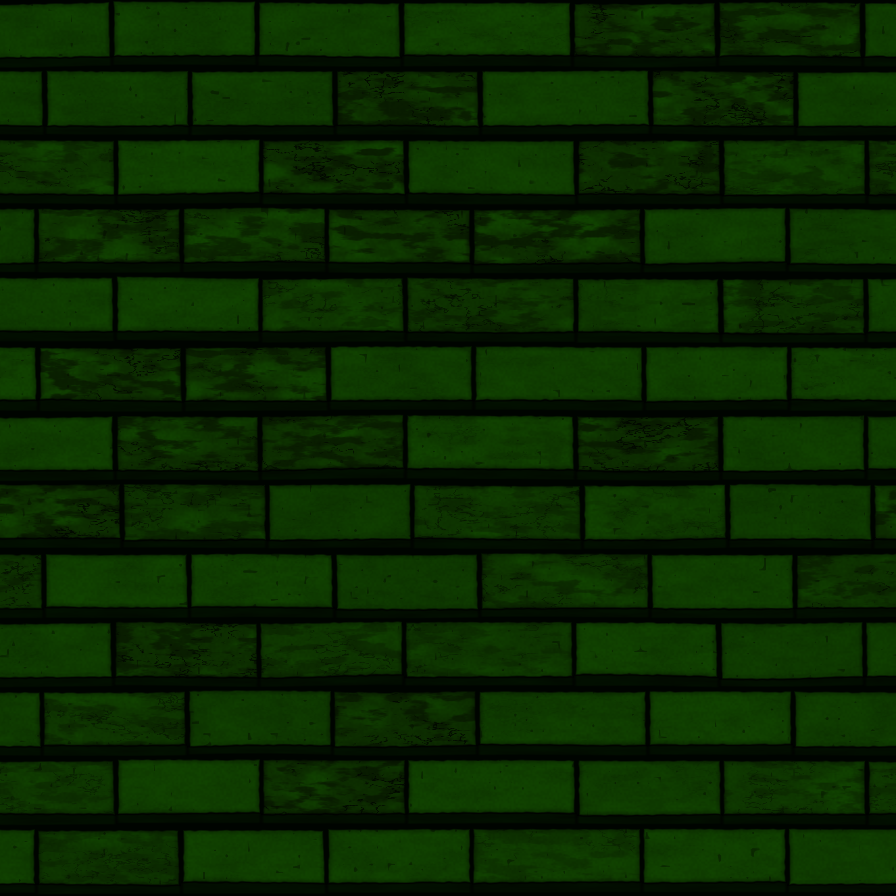
Reproduce this texture procedurally as a three.js fragment shader.

```glsl
varying vec2 vUv;

const float ROWS = 13.0;
const float WIDE = 0.190;            // one wide tile per row
const float NARROW = 0.162;          // five narrow tiles fill the rest
const float START_A = 0.455;         // left end of the wide tile, by row type
const float START_B = 0.530;
const float ROW_JITTER = 0.014;
const float JOINT = 0.0025;          // half width of the upright joints
const float FACE_TOP = 0.045;        // heights as parts of a row, from its top
const float FACE_BOTTOM = 0.81;
const float LIP_BOTTOM = 0.955;
const float SOFT = 0.0013;

const vec3 GAP = vec3(0.0, 0.014, 0.0);
const vec3 LIP = vec3(0.008, 0.052, 0.0);
const vec3 FRESH = vec3(0.062, 0.252, 0.0);
const vec3 DULL = vec3(0.052, 0.215, 0.0);
const vec3 WORN = vec3(0.048, 0.172, 0.0);
const vec3 STAIN = vec3(0.030, 0.095, 0.0);

float hash(vec2 p) {
  vec3 q = fract(vec3(p.xyx) * 0.1031);
  q += dot(q, q.yzx + 33.33);
  return fract((q.x + q.y) * q.z);
}

float noise(vec2 p) {
  vec2 i = floor(p);
  vec2 f = fract(p);
  f = f * f * (3.0 - 2.0 * f);
  return mix(mix(hash(i), hash(i + vec2(1.0, 0.0)), f.x),
             mix(hash(i + vec2(0.0, 1.0)), hash(i + vec2(1.0, 1.0)), f.x), f.y);
}

float fbm(vec2 p) {
  float sum = 0.0;
  float gain = 0.53;
  for (int i = 0; i < 4; i++) {
    sum += gain * noise(p);
    p = p * 2.03 + 17.3;
    gain *= 0.5;
  }
  return sum;
}

// Soft coverage of the inside of an edge, distance in canvas units
float cover(float d) {
  return smoothstep(-SOFT, SOFT, d);
}

void main() {
  // Row, with a slight sag along its length
  float down = (1.0 - vUv.y) * ROWS;
  float row = min(floor(down), ROWS - 1.0);
  float v = down - row;
  v += 0.035 * (noise(vec2(vUv.x * 7.0, row * 5.7)) - 0.5);

  // Tile within the row; the alternation slips once past the middle
  float kind = mod(row + step(6.5, row), 2.0);
  float start = mix(START_A, START_B, kind);
  start += ROW_JITTER * (hash(vec2(row, 71.0)) - 0.5);
  float along = fract(vUv.x - start);
  float isNarrow = step(WIDE, along);
  float index = isNarrow * (1.0 + min(floor((along - WIDE) / NARROW), 4.0));
  float width = mix(WIDE, NARROW, isNarrow);
  float x = along - isNarrow * (WIDE + (index - 1.0) * NARROW);
  vec2 id = vec2(index * 7.0 + 3.0, row * 11.0 + 5.0);
  float seed = hash(id);
  float tilt = hash(id + 31.0) - 0.5;
  vec2 p = vec2(x, v / ROWS) + vec2(seed * 13.0, tilt * 9.0 + 7.0);

  // Face outline with uneven sides and a tilted lower edge
  float rough = 0.0012 * (noise(p * 170.0) - 0.5);
  float left = x - JOINT - 0.0012 * seed * v;
  float right = width - x - JOINT - 0.0016 * (0.5 + tilt) * (1.0 - v);
  float side = min(left, right) + rough;
  float lower = FACE_BOTTOM + 0.03 * (seed - 0.5) + 0.05 * tilt * (x / width - 0.5);
  float top = (v - FACE_TOP - 0.02 * tilt) / ROWS + rough;
  float bottom = (lower - v) / ROWS + rough;
  float edge = min(side, min(top, bottom));

  // Weathering differs from tile to tile
  float wear = smoothstep(0.38, 0.85, hash(id + 57.0));
  float cloud = fbm(p * vec2(22.0, 45.0));
  float streak = fbm(p * vec2(42.0, 125.0));
  float crack = 1.0 - abs(2.0 * fbm(p * vec2(60.0, 150.0) + 41.0) - 1.0);
  crack = smoothstep(0.90, 1.0, crack) * smoothstep(0.50, 0.64, cloud);
  float grain = noise(vUv * 430.0) - 0.5;

  vec3 face = mix(FRESH, DULL, clamp(0.7 * seed + 1.6 * (cloud - 0.45), 0.0, 1.0));
  face = mix(face, WORN, wear * smoothstep(0.20, 0.55, cloud));
  float stain = smoothstep(0.45, 0.68, streak) * (0.08 + 0.75 * wear);
  face = mix(face, STAIN, stain);
  face = mix(face, GAP, crack * (0.05 + 0.75 * wear));
  float pit = smoothstep(0.91, 0.97, noise(p * 160.0 + 9.0));
  face *= 1.0 - 0.35 * pit;
  face *= 1.0 + 0.10 * grain;
  face *= mix(0.78, 1.0, smoothstep(0.0, 0.006, edge));
  face *= 1.0 + 0.12 * step(0.6, seed) * (1.0 - smoothstep(0.001, 0.004, bottom));

  // Shaded front lip below the face, faintly split at the joints
  vec3 lip = LIP * (0.65 + 0.7 * fbm(p * vec2(25.0, 180.0)));
  lip *= mix(0.4, 1.0, smoothstep(0.0, 0.004, min(x, width - x)));
  lip *= smoothstep(0.0005, 0.003, -bottom);
  float lipMask = cover((LIP_BOTTOM + 0.02 * tilt - v) / ROWS) * cover(-bottom);

  vec3 color = mix(GAP, lip, lipMask);
  color = mix(color, face, cover(edge));
  gl_FragColor = vec4(color, 1.0);
}
```
